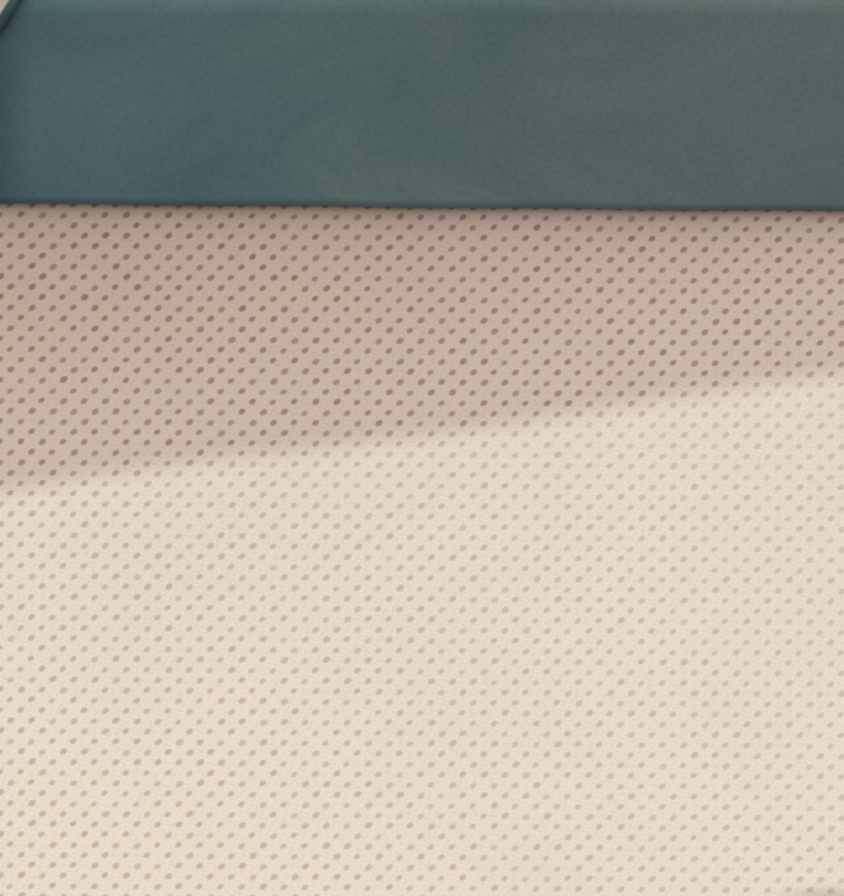
Give the GLSL for this texture, as a WebGL 1 fragment shader.

```glsl
precision highp float;
// Cream fabric with staggered pin dots, crossed by a soft shadow below a teal suede band.
uniform vec2 u_resolution;

vec2 hash2(vec2 p) {
  vec2 s = vec2(dot(p, vec2(127.1, 311.7)), dot(p, vec2(269.5, 183.3)));
  return fract(sin(s) * 43758.55);
}

// Distance to the nearest scattered cell point
float cellular(vec2 p) {
  vec2 cell = floor(p), f = fract(p);
  float nearest = 2.0;
  for (int y = -1; y <= 1; y++) {
    for (int x = -1; x <= 1; x++) {
      vec2 o = vec2(float(x), float(y));
      nearest = min(nearest, length(o + hash2(cell + o) - f));
    }
  }
  return nearest;
}

// Broad mottling from warped, rotated sines, about -1 to 1
float mottle(vec2 p) {
  float sum = 0.0, amp = 0.5;
  for (int i = 0; i < 5; i++) {
    p += 0.6 * sin(p.yx * 1.3 + float(i));
    sum += amp * sin(p.x) * sin(p.y + 1.7);
    p = mat2(1.5, 1.1, -1.1, 1.5) * p;
    amp *= 0.62;
  }
  return sum;
}

// Coverage of the nearest dot in one square lattice; id varies each dot
float dotLattice(vec2 q, float id, float aa) {
  vec2 rnd = hash2(floor(q) + id);
  vec2 d = fract(q) - 0.5 - 0.07 * (rnd - 0.5);
  d = mat2(0.82, -0.57, 0.57, 0.82) * d;
  float radius = 0.125 + 0.03 * rnd.x;
  float edge = length(d * vec2(0.82, 1.15)) - radius;
  return (1.0 - smoothstep(-aa, aa, edge)) * (0.75 + 0.25 * rnd.y);
}

vec3 fabric(vec2 p, float px) {
  // Soft slanted edge between shadow and light
  float slant = p.y - 0.453 - 0.138 * p.x - 0.003 * sin(p.x * 9.0);
  float shade = smoothstep(-0.022, 0.018, slant);
  float depth = smoothstep(0.0, 0.3, slant);
  vec3 lit = mix(vec3(0.905, 0.853, 0.784), vec3(0.885, 0.838, 0.788), smoothstep(0.1, 0.55, p.y));
  vec3 shadow = mix(vec3(0.795, 0.720, 0.660), vec3(0.725, 0.635, 0.575), depth);
  vec3 col = mix(lit, shadow, shade);

  // Fine woven grain
  float grain = cellular(p * vec2(230.0, 290.0)) - 0.5;
  float weave = sin(p.x * 560.0 + p.y * 420.0) * sin(p.y * 760.0 - p.x * 180.0);
  col *= 1.0 - 0.045 * grain + 0.010 * weave + 0.010 * mottle(p * 7.0);

  // Two interleaved lattices make the staggered dots
  vec2 q = vec2(p.x * 42.6, (p.y + 0.006 * p.x) * 43.4);
  float aa = max(0.07, 43.0 * px);
  float ink = max(dotLattice(q, 0.0, aa), dotLattice(q + 0.5, 17.0, aa));
  vec3 litDot = mix(vec3(0.755, 0.660, 0.590), vec3(0.800, 0.720, 0.660), p.x);
  vec3 shadowDot = mix(vec3(0.570, 0.475, 0.420), vec3(0.490, 0.400, 0.350), depth);
  return mix(col, mix(litDot, shadowDot, shade), ink * 0.85);
}

vec3 suede(vec2 p) {
  float cloud = mottle(p * vec2(9.0, 13.0));
  float nap = cellular(mat2(0.8, -0.6, 0.6, 0.8) * p * vec2(150.0, 190.0)) - 0.5;
  vec3 col = mix(vec3(0.275, 0.360, 0.375), vec3(0.325, 0.385, 0.375), smoothstep(-0.1, 0.8, p.x + 0.25 * cloud));
  col *= 1.0 + 0.05 * cloud - 0.07 * nap;
  col *= 1.0 + 0.12 * smoothstep(0.98, 1.0, p.y);
  return col * mix(0.85, 1.0, smoothstep(-0.01, 0.04, p.x));
}

void main() {
  vec2 p = gl_FragCoord.xy / u_resolution.y;
  float px = 1.0 / u_resolution.y;
  vec3 col = fabric(p, px);

  // Contact shadow beneath the band, with a thin dark seam
  float above = p.y - 0.773 + 0.009 * p.x - 0.0006 * sin(p.x * 23.0);
  float below = max(-above, 0.0);
  col *= 1.0 - 0.20 * exp(-below * 45.0) - 0.36 * exp(-below * 190.0);

  // Band, darkened along its lower lip
  vec3 band = suede(p) * mix(0.78, 1.0, smoothstep(0.0, 0.010, above));
  col = mix(col, band, smoothstep(-px, px, above));

  // Bevelled upper left corner of the band
  float corner = p.x - 0.62 * (p.y - 0.962);
  col *= 1.0 - 0.45 * exp(-abs(corner) * 160.0) * smoothstep(0.94, 0.97, p.y);
  col = mix(vec3(0.71, 0.65, 0.60), col, smoothstep(-0.016, -0.011, corner));

  // Faint dimming in the lower right corner
  col *= 1.0 - 0.12 * smoothstep(0.05, 0.0, length((p - vec2(0.93, 0.0)) * vec2(0.6, 3.0)));
  gl_FragColor = vec4(col, 1.0);
}
```
